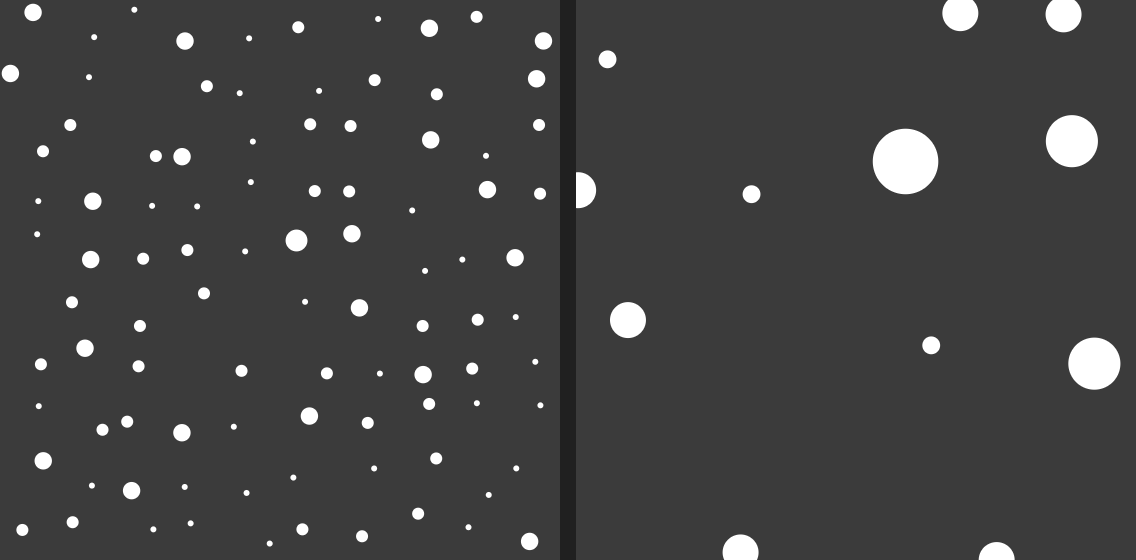
Left: the whole. Right: its middle third, enlarged.
Give the GLSL for this pattern, as a WebGL 2 fragment shader.

```glsl
#version 300 es
precision highp float;
// Scattered white dots in four sizes on a flat charcoal ground.

uniform vec2 u_resolution;
out vec4 outColor;

const vec3 GROUND_COLOR = vec3(0.23);
const vec3 DOT_COLOR = vec3(1.0);
const float CELLS = 10.0;    // grid cells across the canvas, one dot each at most
const float JITTER = 0.68;   // share of a cell that a dot centre may roam
const uint SEED = 17u;

// Dot radii in canvas units: small, medium, large, huge
const vec4 RADII = vec4(0.0053, 0.0107, 0.0155, 0.0195);
// Cumulative share of cells that hold each size; the rest stay empty
const vec4 SIZE_LIMITS = vec4(0.36, 0.71, 0.93, 0.96);

// Three independent random values in 0..1 for an integer cell
vec3 hashCell(ivec2 cell) {
    uvec3 v = uvec3(uvec2(cell + 64), SEED) * 1664525u + 1013904223u;
    v.x += v.y * v.z; v.y += v.z * v.x; v.z += v.x * v.y;
    v ^= v >> 16u;
    v.x += v.y * v.z; v.y += v.z * v.x; v.z += v.x * v.y;
    return vec3(v >> 8u) / 16777216.0;
}

// Picks one of the four radii, or zero for an empty cell
float pickRadius(float choice) {
    if (choice < SIZE_LIMITS.x) return RADII.x;
    if (choice < SIZE_LIMITS.y) return RADII.y;
    if (choice < SIZE_LIMITS.z) return RADII.z;
    return choice < SIZE_LIMITS.w ? RADII.w : 0.0;
}

// Antialiased coverage of all dots near a point
float dotCoverage(vec2 point, float pixel) {
    ivec2 home = ivec2(floor(point * CELLS));
    float coverage = 0.0;
    for (int y = -1; y <= 1; y++) {
        for (int x = -1; x <= 1; x++) {
            ivec2 cell = home + ivec2(x, y);
            vec3 random = hashCell(cell);
            float radius = pickRadius(random.z);
            if (radius == 0.0) continue;
            vec2 center = (vec2(cell) + 0.5 + JITTER * (random.xy - 0.5)) / CELLS;
            float edge = distance(point, center) - radius;
            coverage = max(coverage, clamp(0.5 - edge / pixel, 0.0, 1.0));
        }
    }
    return coverage;
}

void main() {
    float pixel = 1.0 / min(u_resolution.x, u_resolution.y);
    vec2 point = gl_FragCoord.xy * pixel;
    outColor = vec4(mix(GROUND_COLOR, DOT_COLOR, dotCoverage(point, pixel)), 1.0);
}
```
